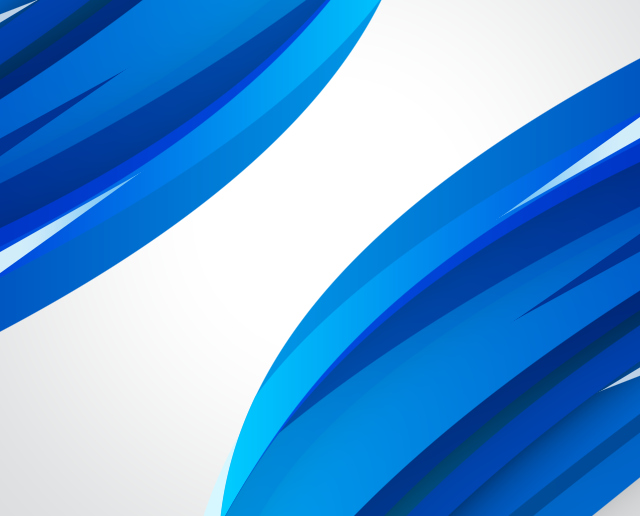
Write a Shadertoy shader that draws this background.

```glsl
// Two sweeping blue ribbons on a pale backdrop, one the half-turn of the other.
// Each ribbon is painted from overlapping layers bounded by cubic edges x(y),
// with soft shade under the edges and thin tapered blades on top.

#define TURN_CENTER vec2(0.5, 0.622)
#define SIDE_NORMAL vec2(0.622, -0.344)
#define GLOW_CENTER vec2(0.52, 0.58)
#define BACK_GREY vec3(0.86, 0.865, 0.87)
#define SHADE_WIDTH 0.045
#define RIBBON_LEFT 0.35
#define SOFT_PIXELS 0.8

// Position of a cubic edge at height y; k holds its coefficients.
float cubic(vec4 k, float y) {
    return k.x + y * (k.y + y * (k.z + y * k.w));
}

float cubicSlope(vec4 k, float y) {
    return k.y + y * (2.0 * k.z + 3.0 * k.w * y);
}

// Paints everything right of an edge, never left of the previous edge.
void layer(inout vec3 color, inout float reach, vec2 q, vec4 k,
           vec3 leftColor, vec3 rightColor, float shade) {
    reach = max(reach, cubic(k, q.y));
    float aspect = iResolution.x / iResolution.y;
    float dist = (q.x - reach) * aspect / length(vec2(1.0, cubicSlope(k, q.y) * aspect));
    float along = clamp((q.x - RIBBON_LEFT) / (1.0 - RIBBON_LEFT), 0.0, 1.0);
    vec3 paint = mix(leftColor, rightColor, along);
    paint *= 1.0 - shade * exp(-max(dist, 0.0) / SHADE_WIDTH);
    float cover = smoothstep(-SOFT_PIXELS, SOFT_PIXELS, dist * iResolution.y);
    color = mix(color, paint, cover);
}

// Tapered wedge opening to the right of its tip between two slopes.
float blade(vec2 q, vec2 tip, float lowSlope, float highSlope) {
    vec2 d = q - tip;
    float inside = min(d.y - lowSlope * d.x, highSlope * d.x - d.y);
    return smoothstep(-SOFT_PIXELS, SOFT_PIXELS, inside * iResolution.y);
}

vec3 backdrop(vec2 uv) {
    vec2 d = uv - GLOW_CENTER;
    d.x *= iResolution.x / iResolution.y;
    return mix(vec3(1.0), BACK_GREY, smoothstep(0.22, 0.95, length(d)));
}

vec3 ribbon(vec3 back, vec2 q) {
    vec3 color = back;

    // Pale sliver beside the foot of the ribbon
    float reach = -1.0;
    layer(color, reach, q, vec4(0.318, 0.26, 0.57, 0.178),
          vec3(0.84, 0.97, 1.0), vec3(0.84, 0.97, 1.0), 0.0);

    // Outer band, bright band and royal rim
    reach = -1.0;
    layer(color, reach, q, vec4(0.345, 0.092, 0.571, 0.178),
          vec3(0.0, 0.62, 0.92), vec3(0.0, 0.34, 0.76), 0.0);
    layer(color, reach, q, vec4(0.31, 0.175, 0.905, 0.0),
          vec3(0.0, 0.80, 1.0), vec3(0.0, 0.28, 0.86), 0.0);
    float highlight = blade(q, vec2(0.785, 0.582), 0.70, 0.89);
    vec3 highlightColor = mix(vec3(0.45, 0.76, 0.96), vec3(0.82, 0.93, 0.98),
                              smoothstep(0.78, 0.98, q.x));
    color = mix(color, highlightColor, highlight);
    layer(color, reach, q, vec4(0.352, 0.452, 0.227, 0.54),
          vec3(0.0, 0.32, 0.90), vec3(0.0, 0.21, 0.78), 0.0);

    // Deep fold and the broad middle band
    layer(color, reach, q, vec4(0.352, 0.452, 0.347, 0.54),
          vec3(0.0, 0.36, 0.75), vec3(0.0, 0.20, 0.60), 0.12);
    layer(color, reach, q, vec4(0.299, 0.737, 0.72, 0.0),
          vec3(0.0, 0.58, 0.89), vec3(0.0, 0.34, 0.78), 0.06);
    layer(color, reach, q, vec4(0.405, 0.45, 1.05, 0.0),
          vec3(0.0, 0.65, 0.95), vec3(0.0, 0.38, 0.81), 0.08);
    color = mix(color, vec3(0.0, 0.20, 0.58), blade(q, vec2(0.808, 0.382), 0.68, 0.86));

    // Navy fold, teal stripe and lower blue bands
    layer(color, reach, q, vec4(0.553, 0.787, 0.54, 0.0),
          vec3(0.0, 0.26, 0.62), vec3(0.0, 0.17, 0.52), 0.1);
    layer(color, reach, q, vec4(0.60, 0.787, 0.54, 0.0),
          vec3(0.0, 0.44, 0.63), vec3(0.0, 0.23, 0.48), 0.25);
    layer(color, reach, q, vec4(0.635, 0.787, 0.54, 0.0),
          vec3(0.0, 0.31, 0.74), vec3(0.0, 0.26, 0.70), 0.1);
    layer(color, reach, q, vec4(0.70, 0.85, 0.50, 0.0),
          vec3(0.0, 0.32, 0.76), vec3(0.0, 0.41, 0.84), 0.4);
    color = mix(color, vec3(0.74, 0.82, 0.90), blade(q, vec2(0.940, 0.243), 0.48, 0.75));
    layer(color, reach, q, vec4(0.794, 1.0, 0.20, 0.0),
          vec3(0.0, 0.32, 0.60), vec3(0.0, 0.29, 0.60), 0.0);
    layer(color, reach, q, vec4(0.833, 1.0, 0.20, 0.0),
          vec3(0.0, 0.48, 0.85), vec3(0.0, 0.40, 0.80), 0.05);

    // Backdrop beyond the last edge
    layer(color, reach, q, vec4(0.925, 1.0, 0.0, 0.0), back, back, 0.12);
    return color;
}

void mainImage(out vec4 fragColor, in vec2 fragCoord) {
    vec2 uv = fragCoord / iResolution.xy;
    // Half-turn the upper left side onto the lower right ribbon
    vec2 fromCenter = uv - TURN_CENTER;
    float side = dot(fromCenter, SIDE_NORMAL) < 0.0 ? -1.0 : 1.0;
    vec2 q = TURN_CENTER + side * fromCenter;
    fragColor = vec4(ribbon(backdrop(uv), q), 1.0);
}
```
